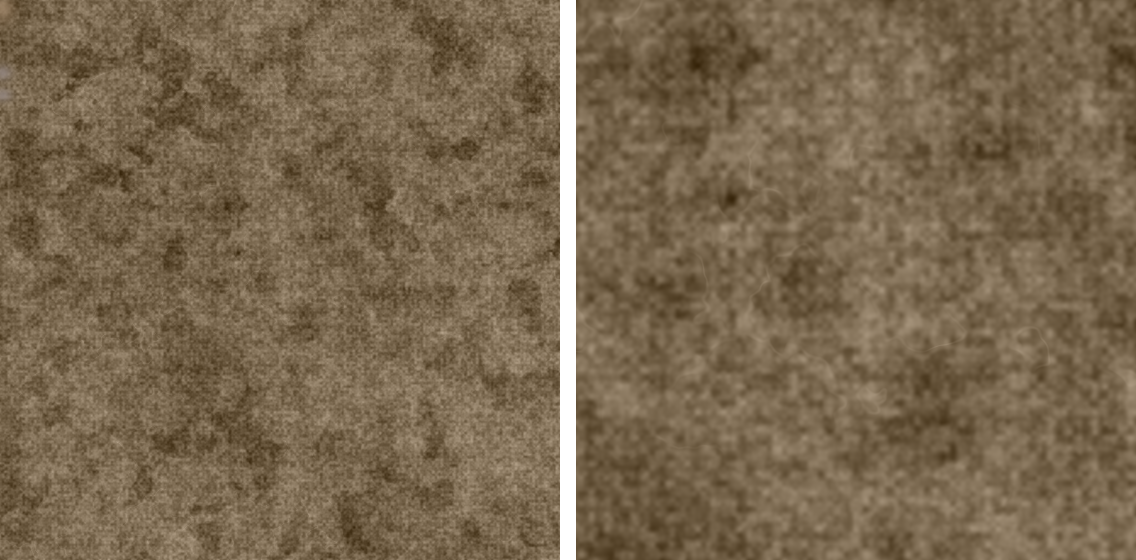
Left, the full canvas; right, a detail of the centre.
Write a Shadertoy shader that draws this texture.

```glsl
float hash(vec2 cell) {
    uvec2 q = uvec2(ivec2(cell)) * uvec2(1597334677u, 3812015801u);
    uint h = (q.x ^ q.y) * 1597334677u;
    h = (h ^ (h >> 15)) * 2246822519u;
    return float((h ^ (h >> 13)) >> 8) / 16777216.0;
}

float noise(vec2 p) {
    vec2 i = floor(p), f = fract(p);
    f = f * f * (3.0 - 2.0 * f);
    return mix(mix(hash(i), hash(i + vec2(1, 0)), f.x),
               mix(hash(i + vec2(0, 1)), hash(i + vec2(1, 1)), f.x), f.y);
}

// Rotated octaves, centred on zero
float fbm(vec2 p) {
    float sum = 0.0, amp = 0.5;
    for (int i = 0; i < 4; i++) {
        sum += amp * (noise(p) - 0.5);
        p = mat2(1.6, 1.2, -1.2, 1.6) * p + 17.3;
        amp *= 0.55;
    }
    return sum;
}

// Soft elliptical spot
float spot(vec2 uv, vec2 centre, vec2 radius) {
    vec2 d = (uv - centre) / radius;
    return exp(-dot(d, d));
}

void mainImage(out vec4 fragColor, in vec2 fragCoord) {
    vec2 uv = fragCoord / iResolution.xy;
    vec2 warped = uv + 0.02 * vec2(fbm(uv * 25.0 + 3.0), fbm(uv * 25.0 + 61.0));

    // Broad shading: paler to the lower right, darker along the left edge
    float tone = 0.035 * (uv.x - uv.y) + 0.13 * fbm(uv * 3.0 + 8.0);
    tone -= 0.045 * exp(-uv.x * 22.0);

    // Mottling, ragged dark blotches and their pale crusty rims
    float blotch = fbm(warped * 19.0 + 40.0);
    float clusters = smoothstep(-0.15, 0.15, fbm(uv * 5.0 + 90.0));
    tone += 0.17 * fbm(warped * 38.0 + 120.0) + 0.08 * blotch;
    tone -= 0.065 * smoothstep(-0.04, -0.13, blotch) * (0.5 + clusters);
    float rim = smoothstep(0.03, 0.0, abs(blotch - 0.03));
    tone += 0.045 * rim * smoothstep(-0.05, 0.15, fbm(uv * 11.0 + 200.0));

    // Worn pale streaks near the left side
    float worn = spot(uv, vec2(0.13, 0.88), vec2(0.04, 0.11))
               + spot(uv, vec2(0.03, 0.53), vec2(0.04, 0.08));
    tone += 0.055 * worn * (0.8 + 2.0 * blotch);

    // Woven threads and fine grain
    vec2 thread = cos(uv * 6.2832 * 128.0);
    tone += 0.008 * (thread.x + thread.y) + 0.008 * thread.x * thread.y;
    tone += 0.03 * (noise(uv * vec2(128, 9)) + noise(uv * vec2(9, 128) + 50.0) - 1.0);
    tone += 0.17 * (noise(uv * 190.0) - 0.5) + 0.07 * (noise(uv * 330.0 + 7.0) - 0.5);

    vec3 color = vec3(0.493, 0.422, 0.324) + tone * vec3(1.0, 1.0, 1.02);

    // Faded flecks at the upper left margin
    float fleck = spot(uv, vec2(0.005, 0.87), vec2(0.016, 0.014))
                + spot(uv, vec2(0.005, 0.83), vec2(0.016, 0.012));
    color = mix(color, vec3(0.58, 0.53, 0.51), 0.8 * min(fleck, 1.0));
    color = mix(color, vec3(0.66, 0.56, 0.45), 0.8 * spot(uv, vec2(0.005, 0.985), vec2(0.022, 0.025)));

    fragColor = vec4(color, 1.0);
}
```
